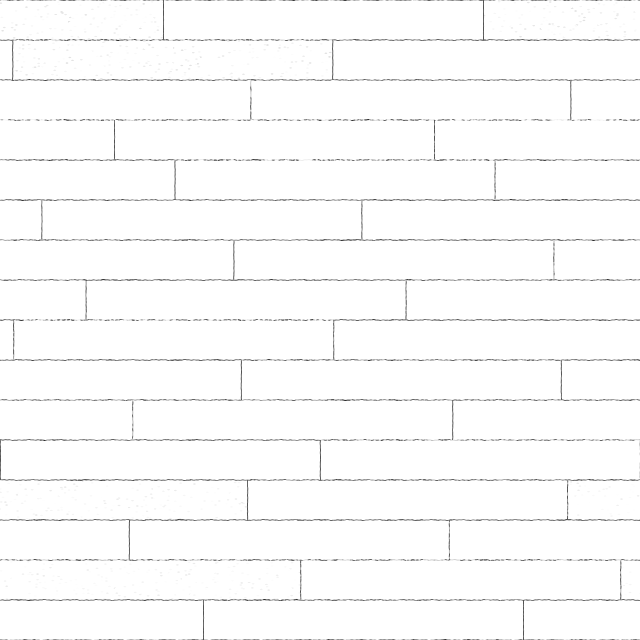
Write a Shadertoy shader that draws this pattern.

```glsl
const float JOINT_OFFSET[16] = float[16](
    0.511, 0.040, 0.784, 0.358, 0.547, 0.131, 0.731, 0.269,
    0.043, 0.754, 0.415, 0.001, 0.774, 0.404, 0.940, 0.636);

float hash(vec2 p) {
    vec3 q = fract(vec3(p.xyx) * 0.1031);
    q += dot(q, q.yzx + 33.33);
    return fract((q.x + q.y) * q.z);
}

// Distance to the nearest scattered point, and that point's random value
vec2 cellular(vec2 p) {
    vec2 cell = floor(p), nearest = vec2(9.0, 0.0);
    for (int y = -1; y <= 1; y++)
    for (int x = -1; x <= 1; x++) {
        vec2 c = cell + vec2(x, y);
        vec2 point = c + vec2(hash(c), hash(c + 71.7));
        float dist = length(p - point);
        if (dist < nearest.x) nearest = vec2(dist, hash(c + 19.3));
    }
    return nearest;
}

// Layered sines that roughen a cut edge
float wobble(float t, float seed) {
    float phase = 6.2832 * hash(vec2(seed, 5.0));
    return sin(t * 145.0 + phase) * 0.4
         + sin(t * 383.0 + phase * 3.0) * 0.35
         + sin(t * 861.0 + phase * 7.0) * 0.25;
}

// Share of a pixel covered by a thin line
float coverage(float d, float halfWidth, float pixel) {
    float low = max(d - 0.5 * pixel, -halfWidth);
    float high = min(d + 0.5 * pixel, halfWidth);
    return max(high - low, 0.0) / pixel;
}

// Ink left along a line; wear opens gaps in it
float inkAlong(float t, float seed, float wear) {
    float gap = cellular(vec2(t * 180.0, seed * 3.7)).x;
    return 1.0 - wear * smoothstep(0.25, 0.7, gap);
}

float rowOffset(float row) {
    return JOINT_OFFSET[int(mod(row, 16.0))];
}

void mainImage(out vec4 fragColor, in vec2 fragCoord) {
    vec2 uv = fragCoord / iResolution.xy;
    float pixel = 1.0 / iResolution.y;
    vec2 p = vec2(uv.x, 1.0 - uv.y) * vec2(2.0, 16.0);

    // Long seams, worn differently on each board
    float seam = round(p.y);
    float seamRow = mod(seam, 16.0);
    float seamBoard = mod(floor(p.x - rowOffset(seamRow)), 2.0);
    float seamWear = mix(0.25, 0.95, pow(hash(vec2(seamRow, seamBoard + 8.0)), 2.0));
    float seamDist = (p.y - seam) / 16.0 + 0.0007 * wobble(uv.x, seamRow);
    float chip = smoothstep(0.72, 0.95, cellular(vec2(uv.x * 110.0, seamRow * 5.3)).y);
    float ink = coverage(seamDist, 0.00055 + 0.00025 * chip, pixel)
              * inkAlong(uv.x, seamRow, seamWear);

    // Short end joints, straighter and more solid
    float row = mod(floor(p.y), 16.0);
    float along = p.x - rowOffset(row);
    float joint = round(along);
    float jointId = row * 2.0 + mod(joint, 2.0);
    float jointWear = mix(0.1, 0.75, pow(hash(vec2(jointId, 43.0)), 3.0));
    float jointDist = (along - joint) * 0.5 + 0.0003 * wobble(uv.y, jointId + 40.0);
    ink = max(ink, coverage(jointDist, 0.0006, pixel)
                 * inkAlong(uv.y, jointId + 40.0, jointWear));

    // Faint flecks on a few weathered boards
    float board = row * 2.0 + mod(floor(along), 2.0);
    float weathered = (board == 1.0 || board == 2.0) ? 1.0
                    : (board == 25.0 || board == 29.0) ? 0.7 : 0.0;
    vec2 fleck = cellular(uv * vec2(130.0, 210.0));
    float patches = 0.5 + 0.5 * sin(uv.x * 31.0 + 2.0 * sin(uv.y * 95.0));
    float speckle = (1.0 - smoothstep(0.1, 0.4, fleck.x))
                  * smoothstep(0.72, 1.0, fleck.y) * mix(0.3, 1.0, patches);
    ink = max(ink, 0.13 * weathered * speckle);

    fragColor = vec4(mix(vec3(1.0), vec3(0.12), clamp(ink, 0.0, 1.0)), 1.0);
}
```
